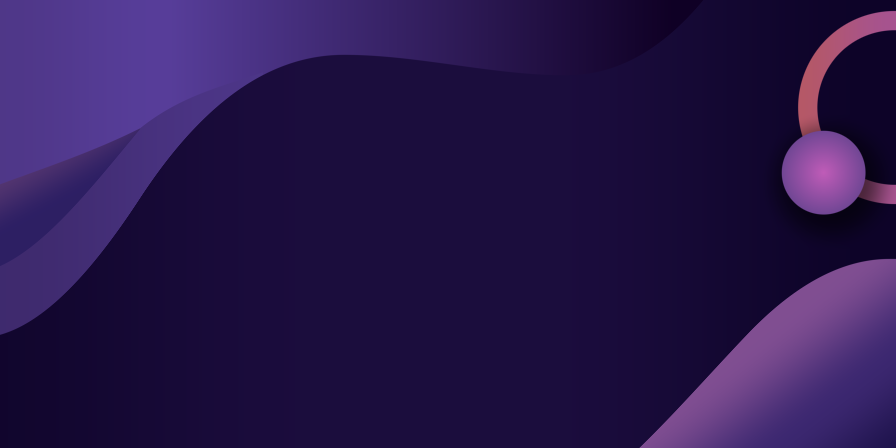
A WebGL 1 fragment shader for this background:

```glsl
precision highp float;
// Dark violet backdrop with flowing waves, a corner hill, and a ring with a glowing ball.

uniform vec2 u_resolution;

// Lengths are in canvas heights; the canvas spans 2 by 1.
const vec3 NIGHT_EDGE = vec3(0.065, 0.020, 0.175);
const vec3 NIGHT_MID = vec3(0.106, 0.050, 0.240);
const vec3 NIGHT_RIGHT = vec3(0.050, 0.012, 0.155);
const vec3 WAVE_LEFT = vec3(0.310, 0.215, 0.535);
const vec3 WAVE_PEAK = vec3(0.340, 0.240, 0.600);
const vec3 WAVE_DARK = vec3(0.060, 0.000, 0.145);
const vec3 FOLD_LEFT = vec3(0.245, 0.165, 0.430);
const vec3 FOLD_RIGHT = vec3(0.300, 0.210, 0.530);
const vec3 MAUVE = vec3(0.500, 0.305, 0.570);
const vec3 INDIGO = vec3(0.235, 0.155, 0.440);
const vec3 DEEP_BLUE = vec3(0.110, 0.070, 0.290);
const vec3 LOBE_TOP = vec3(0.330, 0.210, 0.440);
const vec3 LOBE_BASE = vec3(0.175, 0.120, 0.390);
const vec3 RING_SALMON = vec3(0.710, 0.345, 0.400);
const vec3 RING_PINK = vec3(0.650, 0.325, 0.560);
const vec3 BALL_CORE = vec3(0.750, 0.360, 0.720);
const vec3 BALL_RIM = vec3(0.440, 0.275, 0.580);

const vec2 RING_CENTER = vec2(1.997, 0.760);
const float RING_RADIUS = 0.194;
const float RING_HALF_WIDTH = 0.0215;
const vec2 BALL_CENTER = vec2(1.8385, 0.6146);
const float BALL_RADIUS = 0.0935;
const vec2 SHADOW_OFFSET = vec2(0.012, -0.020);
const float SHADOW_BLUR = 0.065;
const float SHADOW_STRENGTH = 0.55;
const float FOLD_END = 0.586;

// Cubic through a and b, each (x, height, slope).
float hermite(float x, vec3 a, vec3 b) {
    float w = b.x - a.x;
    float t = clamp((x - a.x) / w, 0.0, 1.0);
    float s = 1.0 - t;
    return a.y * s * s * (1.0 + 2.0 * t) + b.y * t * t * (3.0 - 2.0 * t)
         + w * t * s * (a.z * s - b.z * t);
}

// Lower edge of the large upper wave.
float waveEdge(float x) {
    vec3 slope = vec3(0.3125, 0.5573, 1.53);
    vec3 crest = vec3(0.768, 0.8776, 0.0);
    vec3 dip = vec3(1.263, 0.832, 0.0);
    if (x < slope.x) return hermite(x, vec3(0.0, 0.2526, 0.28), slope);
    if (x < crest.x) return hermite(x, slope, crest);
    if (x < dip.x) return hermite(x, crest, dip);
    return hermite(x, dip, vec3(1.570, 1.0, 1.2)) + 1.2 * max(x - 1.570, 0.0);
}

// Boundary between the bright sheet and the folds beneath it.
float sheetEdge(float x) {
    if (x < 0.3125) return hermite(x, vec3(0.0, 0.5885, 0.37), vec3(0.3125, 0.7135, 0.5));
    return hermite(x, vec3(0.3125, 0.7135, 0.8), vec3(FOLD_END, 0.8385, 0.35));
}

float lobeEdge(float x) {
    return hermite(x, vec3(0.0, 0.406, 0.45), vec3(0.3125, 0.7115, 1.2));
}

float hillEdge(float x) {
    vec3 shoulder = vec3(1.667, 0.2526, 1.05);
    if (x < shoulder.x) return hermite(x, vec3(1.427, 0.0, 0.97), shoulder)
                             - max(1.427 - x, 0.0);
    return hermite(x, shoulder, vec3(1.985, 0.422, 0.0));
}

void main() {
    vec2 p = gl_FragCoord.xy / u_resolution.y;
    float aa = 0.75 / u_resolution.y;

    // Night background
    vec3 color = mix(NIGHT_EDGE, NIGHT_MID, smoothstep(-0.1, 0.75, p.x));
    color = mix(color, NIGHT_RIGHT, smoothstep(1.2, 2.0, p.x));

    // Upper wave: folds, shaded lobe, then the bright sheet
    vec3 sheet = mix(WAVE_LEFT, WAVE_PEAK, smoothstep(0.0, 0.36, p.x));
    sheet = mix(sheet, WAVE_DARK, clamp((p.x - 0.38) / 1.12, 0.0, 1.0));
    vec3 fold = mix(FOLD_LEFT, FOLD_RIGHT, smoothstep(0.0, FOLD_END, p.x));
    float sheetY = sheetEdge(p.x);
    float depth = sheetY - p.y + 0.18 * p.x;
    vec3 lobe = mix(LOBE_TOP, LOBE_BASE, smoothstep(-0.02, 0.12, depth));
    vec3 wave = mix(fold, lobe, smoothstep(-aa, aa, p.y - lobeEdge(p.x)) * step(p.x, 0.3125));
    float sheetMask = max(smoothstep(-aa, aa, p.y - sheetY), step(FOLD_END, p.x));
    wave = mix(wave, sheet, sheetMask);
    color = mix(color, wave, smoothstep(-aa, aa, p.y - waveEdge(p.x)));

    // Corner hill with a diagonal gradient
    float diagonal = dot(p, vec2(0.62, -0.79));
    vec3 hill = mix(MAUVE, INDIGO, smoothstep(0.86, 1.08, diagonal));
    hill = mix(hill, DEEP_BLUE, smoothstep(1.06, 1.27, diagonal));
    color = mix(color, hill, smoothstep(-aa, aa, hillEdge(p.x) - p.y));

    // Ring
    float ringDistance = abs(length(p - RING_CENTER) - RING_RADIUS) - RING_HALF_WIDTH;
    vec3 ring = mix(RING_SALMON, RING_PINK, smoothstep(1.77, 2.0, p.x));
    color = mix(color, ring, smoothstep(aa, -aa, ringDistance));

    // Ball and its soft shadow
    float shadow = length(p - BALL_CENTER - SHADOW_OFFSET) - BALL_RADIUS;
    color *= 1.0 - SHADOW_STRENGTH * (1.0 - smoothstep(-0.02, SHADOW_BLUR, shadow));
    float ballDistance = length(p - BALL_CENTER);
    vec3 ball = mix(BALL_CORE, BALL_RIM, clamp(ballDistance / BALL_RADIUS, 0.0, 1.0));
    color = mix(color, ball, smoothstep(aa, -aa, ballDistance - BALL_RADIUS));

    gl_FragColor = vec4(color, 1.0);
}
```
